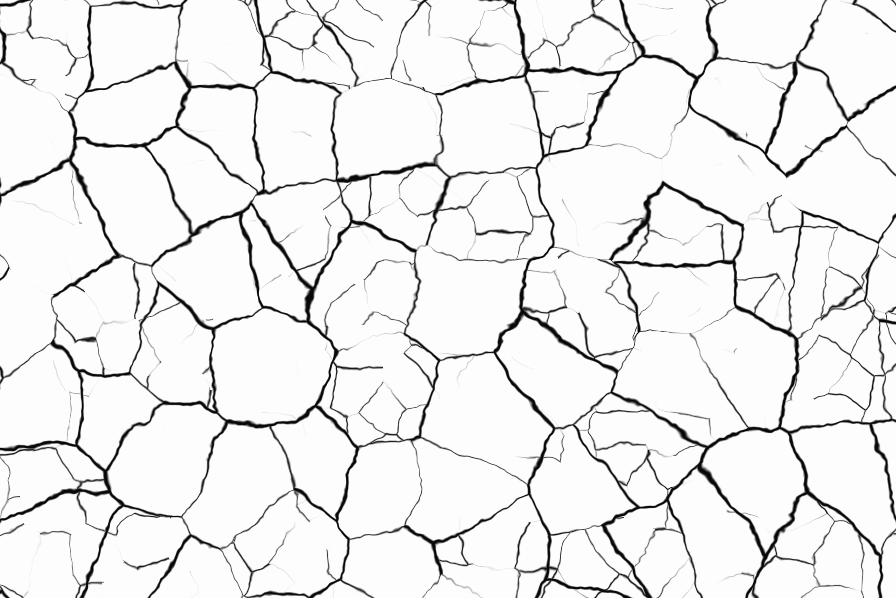
Give the GLSL for this pattern, as a Shadertoy shader.

```glsl
// Dry, cracked ground: a jagged black crack network with fine side cracks on white.

const vec3  PAPER = vec3(0.993);
const vec3  INK = vec3(0.03);
const float MAIN_DENSITY = 6.7;         // large plates per canvas height
const float BRANCH_DENSITY = 13.5;      // small plates per canvas height
const float MAIN_HALF_WIDTH = 0.0029;
const float BRANCH_HALF_WIDTH = 0.0016;
const float MAIN_PRESENCE = 1.2;        // above 1 keeps nearly every edge
const float SPLIT_PRESENCE = 0.9;       // fine cracks in shattered plates
const float SPUR_PRESENCE = 0.25;       // fine cracks in whole plates
const float SPLIT_SHARE = 0.45;         // share of shattered plates
const float JITTER = 0.92;
const float WARP = 0.028;
const float WARP_FREQUENCY = 10.0;
const float WARP_GAIN = 0.48;
const float WARP_STEP = 2.4;
const float TAPER_FREQUENCY = 13.0;
const float TAPER = 0.5;
const float SOFTNESS = 0.0013;

float hash(vec2 p) {
    return fract(sin(dot(p, vec2(127.1, 311.7))) * 43758.5453);
}

vec2 hash2(vec2 p) {
    return vec2(hash(p), hash(p + vec2(37.2, 17.9)));
}

// Smooth value noise, two channels, centred on zero
vec2 noise2(vec2 p) {
    vec2 i = floor(p);
    vec2 f = fract(p);
    f = f * f * (3.0 - 2.0 * f);
    vec2 low = mix(hash2(i), hash2(i + vec2(1.0, 0.0)), f.x);
    vec2 high = mix(hash2(i + vec2(0.0, 1.0)), hash2(i + 1.0), f.x);
    return mix(low, high, f.y) - 0.5;
}

// Bends straight plate borders into ragged ones
vec2 ragged(vec2 p) {
    vec2 offset = vec2(0.0);
    float amplitude = WARP;
    float frequency = WARP_FREQUENCY;
    for (int i = 0; i < 4; i++) {
        offset += amplitude * noise2(p * frequency + 19.0 * float(i));
        amplitude *= WARP_GAIN;
        frequency *= WARP_STEP;
    }
    return p + offset;
}

vec2 site(vec2 cell) {
    return cell + 0.5 + JITTER * (hash2(cell) - 0.5);
}

vec2 nearestCell(vec2 q) {
    vec2 home = floor(q);
    vec2 best = home;
    float bestDistance = 1e3;
    for (int y = -1; y <= 1; y++)
    for (int x = -1; x <= 1; x++) {
        vec2 cell = home + vec2(x, y);
        vec2 r = site(cell) - q;
        float d = dot(r, r);
        if (d < bestDistance) {
            bestDistance = d;
            best = cell;
        }
    }
    return best;
}

// Ink of the plate borders; each border has its own strength and tapers along its run
float cracks(vec2 q, vec2 cell, float density, float presence, float halfWidth, float taper) {
    float soft = SOFTNESS + 0.35 / iResolution.y;
    vec2 own = site(cell);
    float ink = 0.0;
    for (int y = -2; y <= 2; y++)
    for (int x = -2; x <= 2; x++) {
        if (x == 0 && y == 0) continue;
        vec2 other = cell + vec2(x, y);
        vec2 across = site(other) - own;
        vec2 middle = own + 0.5 * across;
        float d = dot(middle - q, normalize(across)) / density;
        float strength = presence - hash(cell + other + 0.5) + taper;
        float w = halfWidth * smoothstep(0.0, 1.0, strength);
        float line = smoothstep(-soft, soft, w - d) * smoothstep(0.0, 0.0005, w);
        ink = max(ink, line);
    }
    return ink;
}

void mainImage(out vec4 fragColor, in vec2 fragCoord) {
    vec2 p = fragCoord / iResolution.y;
    vec2 bent = ragged(p + 3.0);
    float taper = TAPER * noise2(p * TAPER_FREQUENCY + 50.0).x;

    // Main network
    vec2 mainPos = bent * MAIN_DENSITY;
    vec2 plate = nearestCell(mainPos);
    float ink = cracks(mainPos, plate, MAIN_DENSITY, MAIN_PRESENCE, MAIN_HALF_WIDTH, taper);

    // Fine cracks: dense in shattered plates, lone spurs elsewhere
    bool shattered = hash(plate + 71.3) < SPLIT_SHARE;
    float presence = shattered ? SPLIT_PRESENCE : SPUR_PRESENCE;
    vec2 branchPos = bent * BRANCH_DENSITY + 40.0;
    vec2 chip = nearestCell(branchPos);
    ink = max(ink, cracks(branchPos, chip, BRANCH_DENSITY, presence, BRANCH_HALF_WIDTH, taper));

    fragColor = vec4(mix(PAPER, INK, ink), 1.0);
}
```
